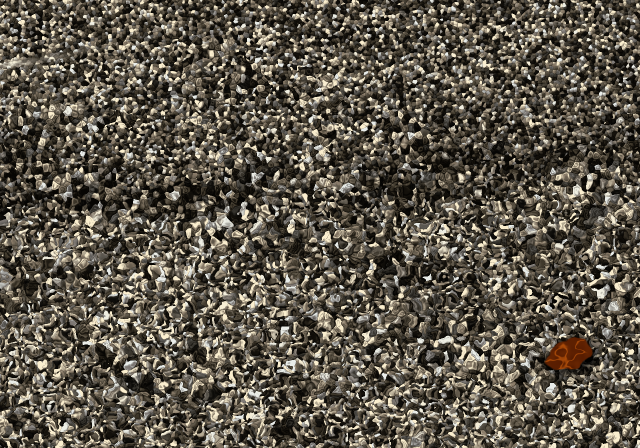
Reproduce this texture procedurally as a Shadertoy shader.

```glsl
// Sunlit pebbles on a shore, seen partly through shallow rippling water.
// Two sizes of Voronoi grains are bent by a noise warp, and each grain's
// random rank is toned by a stone palette. Caustics and an amber stone sit on top.

vec2 hash2(vec2 p) {
    vec3 q = fract(vec3(p.xyx) * vec3(0.1031, 0.1030, 0.0973));
    q += dot(q, q.yzx + 33.33);
    return fract((q.xx + q.yz) * q.zy);
}

float noise(vec2 p) {
    vec2 i = floor(p), f = fract(p);
    f = f * f * (3.0 - 2.0 * f);
    return mix(mix(hash2(i).x, hash2(i + vec2(1, 0)).x, f.x),
               mix(hash2(i + vec2(0, 1)).x, hash2(i + 1.0).x, f.x), f.y);
}

float fbm(vec2 p) {
    float sum = 0.0, gain = 0.53;
    for (int i = 0; i < 4; i++) {
        sum += gain * noise(p);
        p = mat2(1.6, 1.2, -1.2, 1.6) * p + 7.3;
        gain *= 0.5;
    }
    return sum;
}

// x: distance to the gap, y: side lighting, zw: random values of the grain
vec4 pebbles(vec2 p) {
    vec2 cell = floor(p), nearest = vec2(0), id = vec2(0);
    float d1 = 9.0, d2 = 9.0;
    for (int y = -1; y <= 1; y++)
    for (int x = -1; x <= 1; x++) {
        vec2 c = cell + vec2(x, y);
        vec2 r = c + hash2(c) - p;
        float d = length(r);
        if (d < d1) { d2 = d1; d1 = d; nearest = r; id = hash2(c + 71.7); }
        else d2 = min(d2, d);
    }
    return vec4(d2 - d1, dot(nearest, vec2(0.45, -0.8)), id);
}

// Dark wet stone up to pale dry stone
vec3 stoneColor(float rank) {
    vec3 c = vec3(0.09, 0.08, 0.06) * (0.5 + 0.5 * smoothstep(-0.15, 0.13, rank));
    c = mix(c, vec3(0.24, 0.22, 0.18), smoothstep(0.13, 0.38, rank));
    c = mix(c, vec3(0.36, 0.34, 0.30), smoothstep(0.38, 0.60, rank));
    c = mix(c, vec3(0.51, 0.47, 0.42), smoothstep(0.60, 0.77, rank));
    c = mix(c, vec3(0.66, 0.64, 0.58), smoothstep(0.77, 0.89, rank));
    return mix(c, vec3(0.91, 0.89, 0.81), smoothstep(0.89, 1.04, rank));
}

vec3 scene(vec2 p) {
    // Regions: dry top, humped water line, dark trough, bright shallows
    float broad = fbm(p * vec2(4.0, 6.0) + 3.0);
    float shore = mix(0.845, 0.76, smoothstep(0.0, 0.9, p.x))
                + 0.14 * exp(-pow((p.x - 0.5) / 0.33, 2.0));
    float wet = smoothstep(-0.01, 0.04, shore - p.y);
    float shallows = smoothstep(0.60, 0.46, p.y + 0.15 * (broad - 0.5) - 0.04 * p.x);
    float troughY = 0.575 + 0.1 * smoothstep(0.8, 1.4, p.x);
    float trough = exp(-pow((p.y - troughY + 0.08 * (broad - 0.5)) / 0.07, 2.0));
    float ridge = exp(-pow((p.y - 0.52 + 0.24 * (p.x - 0.45)) / 0.035, 2.0))
                * smoothstep(0.35, 0.55, p.x) * smoothstep(1.1, 0.9, p.x);

    // Ripples stretch and squeeze the bed
    vec2 bend = vec2(noise(p * vec2(50.0, 42.0)), noise(p * vec2(38.0, 62.0) + 19.0)) - 0.5;
    bend += 0.4 * (vec2(noise(p * 115.0 + 5.0), noise(p * 110.0 + 41.0)) - 0.5);
    vec2 q = p + bend * (0.002 + 0.005 * wet + 0.011 * max(shallows, ridge));

    // Fine and coarse grains
    vec4 fine = pebbles(q * 128.0 + 11.0);
    vec4 big = pebbles(q * vec2(82.0, 72.0) + 30.0);
    float patches = fbm(p * vec2(11.0, 15.0) + 23.0);
    float coarse = wet * smoothstep(0.50, 0.54,
        patches - 0.06 + 0.04 * shallows + 0.07 * trough + 0.25 * ridge);
    vec4 g = mix(fine, big, step(0.5, coarse));

    // Rank of tone: grain, side light, inner bands, glints and dark gaps
    float rank = 0.48 + 1.05 * (g.z - 0.5) + 0.25 * g.y;
    rank += coarse * 0.13 * sin(11.0 * g.x + 6.3 * g.w);
    rank += 0.32 * (noise(q * vec2(200.0, 230.0) + 8.0) - 0.5);
    rank -= 0.22 * (1.0 - smoothstep(0.0, 0.2, g.x));
    rank += 0.05 + 0.05 * shallows - 0.14 * trough * (1.0 - 0.7 * ridge);
    rank += 0.22 * (broad - 0.5) * wet;

    // Thin threads of focused light
    float thread = abs(fbm(p * vec2(9.0, 7.0) + bend * 0.5 + 50.0) - 0.5);
    float caustic = smoothstep(0.045, 0.0, thread) * shallows;
    rank += caustic * (0.03 + 0.18 * noise(q * 130.0));

    // Pale foam along the left of the water line
    float foamLine = exp(-pow((p.y - shore + 0.006) / 0.008, 2.0));
    float foam = foamLine * smoothstep(0.36, 0.0, p.x);
    rank = mix(rank, 0.7 + 0.4 * noise(p * vec2(70.0, 160.0)), foam * 0.8);

    // Slightly warm and cool stones
    vec3 color = stoneColor(rank);
    vec3 tint = mix(vec3(0.93, 0.99, 1.12), vec3(1.05, 1.0, 0.92), smoothstep(0.05, 0.5, g.w));
    color *= mix(vec3(1), tint, 0.6 * (1.0 - foam));

    // Amber stone with its shadow
    vec2 s = p - vec2(1.268, 0.212) + bend * 0.008;
    s.y -= 0.1 * s.x;
    float outline = length(s / vec2(0.049, 0.034)) + 0.35 * (noise(p * 38.0) - 0.5);
    float shadow = smoothstep(1.5, 0.8, length((s + vec2(-0.006, 0.012)) / vec2(0.05, 0.034)));
    color *= 1.0 - 0.7 * shadow;
    float glow = smoothstep(0.12, 0.0, abs(noise(p * vec2(55.0, 70.0) + bend) - 0.5));
    vec3 amber = mix(vec3(0.33, 0.12, 0.02), vec3(0.72, 0.34, 0.06), glow * 0.7 + 0.2 * noise(p * 90.0));
    return mix(color, amber, smoothstep(1.05, 0.93, outline));
}

void mainImage(out vec4 fragColor, in vec2 fragCoord) {
    // Four samples per pixel smooth the grain edges
    vec3 color = vec3(0);
    for (int i = 0; i < 4; i++) {
        vec2 offset = vec2(i % 2, i / 2) * 0.5 - 0.25;
        color += 0.25 * scene((fragCoord + offset) / iResolution.y);
    }
    color = mix(vec3(0.33, 0.31, 0.27), color, 1.08);
    fragColor = vec4(clamp(color, 0.0, 1.0), 1.0);
}
```
